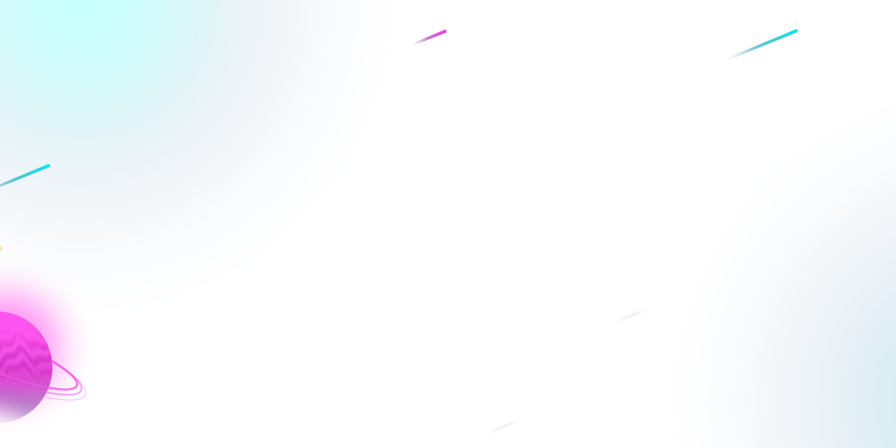
Reproduce this background procedurally as a Shadertoy shader.

```glsl
// Pale space backdrop: two soft corner glows, slanted meteors and a ringed magenta planet.

// Lengths are in canvas heights, origin at the lower left
const vec3 GLOW_MID = vec3(0.915, 0.940, 0.962);
const vec3 CYAN_CORE = vec3(0.780, 1.000, 0.988);
const vec3 BLUE_CORE = vec3(0.800, 0.925, 0.945);
const vec2 CYAN_CENTER = vec2(0.180, 1.000);
const vec2 BLUE_CENTER = vec2(2.200, 0.105);
const float GLOW_RADIUS = 0.75;

const vec3 CYAN = vec3(0.05, 0.89, 0.89);
const vec3 MAGENTA = vec3(0.94, 0.25, 0.88);
const vec3 TAIL = vec3(0.62, 0.62, 0.74);
const vec3 AMBER = vec3(0.96, 0.89, 0.68);
const vec2 METEOR_DIR = vec2(0.925, 0.380);
const float METEOR_HALF_WIDTH = 0.0037;
const int METEOR_COUNT = 5;

const vec2 PLANET_CENTER = vec2(-0.008, 0.180);
const float PLANET_RADIUS = 0.125;
const vec3 PLANET_TOP = vec3(1.00, 0.33, 0.94);
const vec3 PLANET_MID = vec3(0.87, 0.25, 0.82);
const vec3 PLANET_LOW = vec3(0.72, 0.52, 0.79);
const vec3 HALO = vec3(1.00, 0.35, 0.93);

const vec2 RING_CENTER = vec2(-0.008, 0.211);
const vec2 RING_RADII = vec2(0.180, 0.042);
const float RING_SLOPE = -0.38;
const int RING_COUNT = 3;

// Coverage of a shape from its signed distance
float cover(float d, float px) {
    return 1.0 - smoothstep(-0.75 * px, 0.75 * px, d);
}

// Tint that runs from the core through a cool gray to white
vec3 glow(vec2 p, vec2 center, vec3 core) {
    float t = distance(p, center) / GLOW_RADIUS;
    vec3 tint = mix(core, GLOW_MID, smoothstep(0.0, 0.6, t));
    return mix(tint, vec3(1.0), smoothstep(0.3, 1.0, t));
}

// Tapered streak: x is its coverage, y runs from tail 0 to head 1
vec2 meteor(vec2 p, vec2 head, float len, float px) {
    vec2 q = p - head + METEOR_DIR * len;
    float along = clamp(dot(q, METEOR_DIR) / len, 0.0, 1.0);
    float width = METEOR_HALF_WIDTH * mix(0.7, 1.0, along);
    float d = length(q - METEOR_DIR * along * len) - width;
    return vec2(cover(d, px) * smoothstep(0.0, 0.6, along), along);
}

// Distance to the outline of a sheared ellipse
float ringDistance(vec2 q, vec2 radii) {
    vec2 e = vec2(q.x, q.y - RING_SLOPE * q.x) / radii;
    float len = max(length(e), 1e-4);
    vec2 g = e / (len * radii);
    return abs(len - 1.0) / length(vec2(g.x - RING_SLOPE * g.y, g.y));
}

// Vertical shading with wavy bands across the middle
vec3 planetColor(vec2 q) {
    vec3 col = mix(PLANET_MID, PLANET_TOP, smoothstep(-0.1, 0.8, q.y));
    col = mix(col, PLANET_LOW, smoothstep(0.0, -0.85, q.y));
    float wave = 0.10 * sin(9.0 * q.x + 1.0) + 0.05 * sin(21.0 * q.x + 5.0 * q.y);
    float band = sin(24.0 * (q.y + wave)) * exp(-8.0 * (q.y - 0.2) * (q.y - 0.2));
    return col + band * vec3(0.04, 0.05, 0.035);
}

void mainImage(out vec4 fragColor, in vec2 fragCoord) {
    float px = 1.0 / iResolution.y;
    vec2 p = fragCoord * px;

    // Corner glows
    vec3 col = glow(p, CYAN_CENTER, CYAN_CORE) * glow(p, BLUE_CENTER, BLUE_CORE);

    // Meteors: head position, length, strength
    vec4 meteors[METEOR_COUNT] = vec4[METEOR_COUNT](
        vec4(0.993, 0.930, 0.083, 1.0), vec4(1.777, 0.931, 0.178, 1.0),
        vec4(0.108, 0.630, 0.178, 1.0), vec4(1.449, 0.312, 0.100, 0.14),
        vec4(1.167, 0.065, 0.100, 0.14));
    for (int i = 0; i < METEOR_COUNT; i++) {
        vec4 m = meteors[i];
        vec2 streak = meteor(p, m.xy, m.z, px);
        vec3 head = i == 0 ? MAGENTA : (m.w < 1.0 ? TAIL : CYAN);
        float fade = m.w < 1.0 ? 1.0 - smoothstep(0.6, 1.0, streak.y) : 1.0;
        col = mix(col, mix(TAIL, head, streak.y), streak.x * m.w * fade);
    }

    // Small amber spark at the left edge
    col = mix(col, AMBER, cover(distance(p, vec2(0.0, 0.445)) - 0.005, px));

    // Planet halo, strongest above and to the right
    float haloDist = distance(p, PLANET_CENTER + vec2(0.022, 0.045));
    col = mix(col, HALO, 0.62 * pow(1.0 - smoothstep(0.05, 0.215, haloDist), 1.5));

    // Planet body, dissolving at its lower left
    vec2 q = (p - PLANET_CENTER) / PLANET_RADIUS;
    float disc = cover((length(q) - 1.0) * PLANET_RADIUS, px);
    float solid = smoothstep(-1.1, -0.4, q.y + 0.35 * q.x);
    col = mix(col, planetColor(q), disc * solid);

    // Rings: the far half hides behind the planet
    vec2 r = p - RING_CENTER;
    float front = step(r.y, RING_SLOPE * r.x);
    for (int i = 0; i < RING_COUNT; i++) {
        float k = float(i);
        float d = ringDistance(r + vec2(0.0, 0.006 * k), RING_RADII + k * vec2(0.010, 0.005));
        float line = cover(d - mix(0.0024, 0.0012, 0.5 * k), px);
        float strength = mix(0.85, 0.35, 0.5 * k) * mix(1.0, front * 0.5, disc);
        col = mix(col, HALO, line * strength);
    }

    fragColor = vec4(col, 1.0);
}
```
